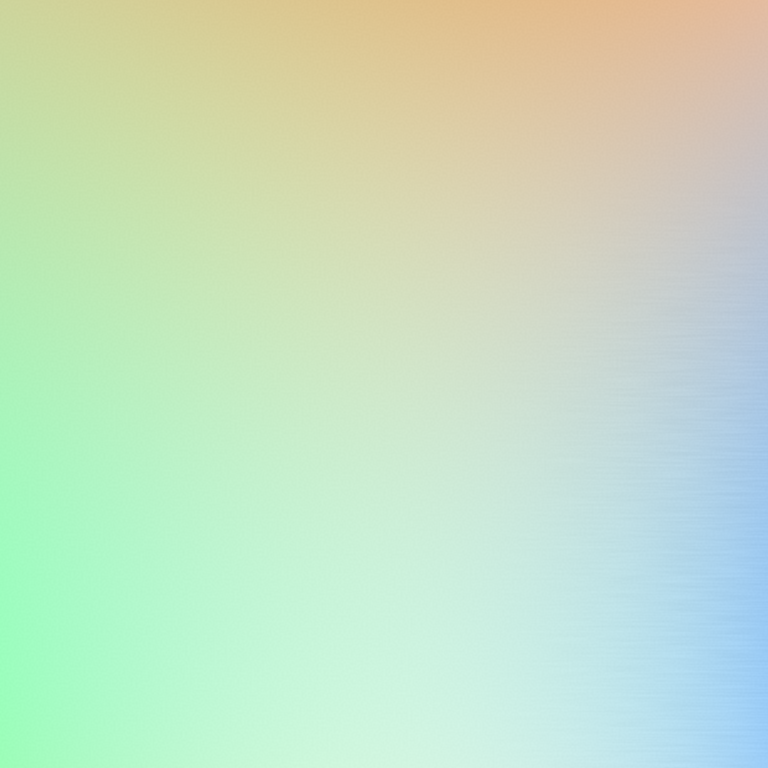
Reproduce this background procedurally as a Shadertoy shader.

```glsl
// A soft pastel wash: mint at left, apricot on top, sky blue at right.
// Four rows of four colours are blended by smooth cubic curves through
// the unit square, then finished with faint grain and horizontal fibres.

// Cubic curve through four colours at 0, 1/3, 2/3 and 1
vec3 cubicBlend(vec3 a, vec3 b, vec3 c, vec3 d, float t) {
    float s = 3.0 * t;
    vec4 weight = vec4(
        -(s - 1.0) * (s - 2.0) * (s - 3.0) / 6.0,
        s * (s - 2.0) * (s - 3.0) * 0.5,
        -s * (s - 1.0) * (s - 3.0) * 0.5,
        s * (s - 1.0) * (s - 2.0) / 6.0);
    return a * weight.x + b * weight.y + c * weight.z + d * weight.w;
}

// Pseudo-random unit direction for a lattice point
vec2 latticeDirection(vec2 cell) {
    vec3 h = fract(cell.xyx * vec3(0.1031, 0.1030, 0.0973));
    h += dot(h, h.yzx + 33.33);
    float angle = 6.28319 * fract((h.x + h.y) * h.z);
    return vec2(cos(angle), sin(angle));
}

float gradientNoise(vec2 p) {
    vec2 cell = floor(p), f = fract(p);
    vec2 blend = f * f * f * (f * (f * 6.0 - 15.0) + 10.0);
    vec2 e = vec2(1.0, 0.0);
    float lower = mix(dot(latticeDirection(cell), f),
                      dot(latticeDirection(cell + e.xy), f - e.xy), blend.x);
    float upper = mix(dot(latticeDirection(cell + e.yx), f - e.yx),
                      dot(latticeDirection(cell + e.xx), f - e.xx), blend.x);
    return mix(lower, upper, blend.y);
}

void mainImage(out vec4 fragColor, in vec2 fragCoord) {
    vec2 uv = fragCoord / iResolution.xy;

    // Colour rows, bottom to top, each running left to right
    vec3 bottom = cubicBlend(vec3(0.610, 0.992, 0.718), vec3(0.780, 0.970, 0.843),
                             vec3(0.812, 0.941, 0.902), vec3(0.608, 0.804, 0.973), uv.x);
    vec3 lower = cubicBlend(vec3(0.630, 0.980, 0.745), vec3(0.763, 0.950, 0.815),
                            vec3(0.796, 0.910, 0.863), vec3(0.620, 0.784, 0.933), uv.x);
    vec3 upper = cubicBlend(vec3(0.714, 0.918, 0.698), vec3(0.808, 0.889, 0.715),
                            vec3(0.840, 0.840, 0.745), vec3(0.727, 0.770, 0.827), uv.x);
    vec3 top = cubicBlend(vec3(0.804, 0.831, 0.608), vec3(0.855, 0.784, 0.569),
                          vec3(0.886, 0.741, 0.549), vec3(0.894, 0.737, 0.627), uv.x);
    vec3 color = cubicBlend(bottom, lower, upper, top, uv.y);

    // Fine grain everywhere, long fibres towards the blue side
    float grain = gradientNoise(uv * 310.0 + 0.37);
    float fibre = gradientNoise(uv * vec2(14.0, 290.0) + 7.13);
    float blueSide = smoothstep(0.55, 1.0, uv.x) * smoothstep(0.9, 0.45, uv.y);
    color += 0.012 * grain + 0.025 * fibre * blueSide;

    fragColor = vec4(clamp(color, 0.0, 1.0), 1.0);
}
```
